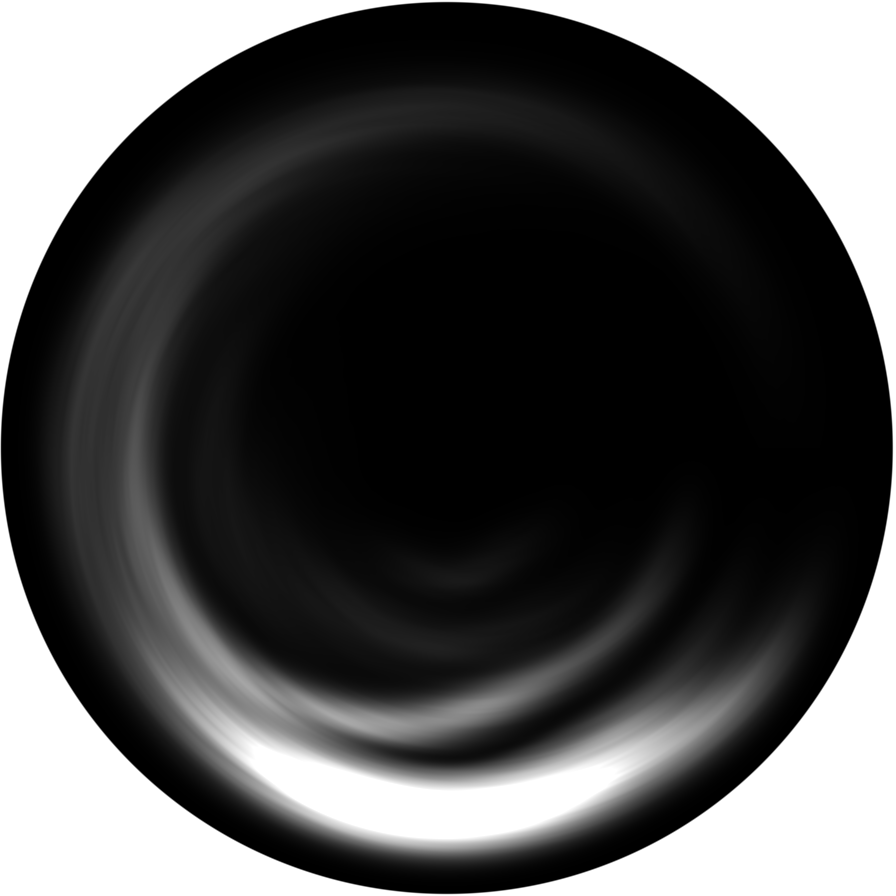
This background is drawn by a Shadertoy shader. Its source:

```glsl
// A black disk on white, with soft light swept in arcs around its lower left.

float hash(vec2 p) {
    return fract(sin(dot(p, vec2(127.1, 311.7))) * 43758.5453);
}

float noise(vec2 p) {
    vec2 i = floor(p), f = fract(p);
    f = f * f * (3.0 - 2.0 * f);
    return mix(mix(hash(i), hash(i + vec2(1, 0)), f.x),
               mix(hash(i + vec2(0, 1)), hash(i + vec2(1, 1)), f.x), f.y);
}

float fbm(vec2 p) {
    float sum = 0.0, amp = 0.5;
    for (int i = 0; i < 4; i++) {
        sum += amp * noise(p);
        p = p * vec2(2.1, 1.6) + 17.3;
        amp *= 0.5;
    }
    return sum;
}

// Soft bump of the given width around zero
float bump(float d, float width) {
    d /= width;
    return exp(-d * d);
}

float arc(float r, float a, float radius, float width, float angle, float spread) {
    return bump(r - radius, width) * bump(a - angle, spread);
}

void mainImage(out vec4 fragColor, in vec2 fragCoord) {
    float size = min(iResolution.x, iResolution.y);
    vec2 p = (fragCoord - 0.5 * iResolution.xy) / size + vec2(0.0013, 0.0);
    float disk = length(p) / 0.4977;

    // Clockwise angle: 0 at the bottom, with the seam in the dark right side
    float a = mod(atan(-p.x, -p.y) + 1.5708, 6.28319) - 1.5708;

    // Streaks stretched along the sweep, which also bend the radius
    float streak = fbm(vec2(disk * 17.0 + a * 0.8, a * 1.4 + 5.0));
    float r = disk + 0.025 * (noise(vec2(disk * 7.0 - a, a * 1.7 + 9.0)) - 0.5);

    // Bright outer crescent with a long fading tail
    float outerR = 0.81 + 0.06 * (1.0 - smoothstep(-1.1, -0.5, a))
                 - 0.05 * smoothstep(1.5, 3.2, a);
    float outerPower = 1.75 * bump(a - 0.1, a < 0.1 ? 0.77 : 0.57)
                     + 0.24 * smoothstep(0.0, 1.0, a) * (1.0 - smoothstep(1.2, 5.0, a));
    float light = outerPower * bump(r - outerR, r < outerR ? 0.074 : 0.08);

    // Inner ribbon curling away from the crescent
    float innerR = 0.56 + 0.14 * smoothstep(-0.5, 0.85, a);
    light += 0.58 * arc(r, a, innerR, 0.052, 0.45, 1.3);

    // Faint veils towards the centre
    light += 0.16 * arc(r, a, 0.72, 0.05, -0.6, 0.5);
    light += 0.09 * arc(r, a, 0.43, 0.05, 0.1, 0.8);
    light += 0.08 * arc(r, a, 0.28, 0.055, -0.2, 0.65);
    light += 0.06 * arc(r, a, 0.53, 0.06, 1.4, 0.7);
    light += 0.04 * arc(r, a, 0.45, 0.16, 0.6, 1.1);
    light += 0.05 * arc(r, a, 0.65, 0.12, 2.4, 0.8);

    // Thin shadow between the crescent and the ribbon
    float shadowR = 0.69 - 0.04 * smoothstep(0.0, -0.6, -abs(min(a, 0.0)) * -1.0 - 0.6);
    shadowR = 0.69 - 0.04 * smoothstep(0.0, 0.6, -a);
    light *= 1.0 - 0.65 * arc(r, a, shadowR, 0.02, -0.05, 0.45);

    // Streak texture, dark right side and dark rim
    light *= 0.6 + 0.85 * streak;
    light *= smoothstep(-1.6, -0.8, a) * (1.0 - smoothstep(0.89, 1.0, disk));

    float edge = 2.0 / size;
    float paper = smoothstep(1.0 - edge, 1.0 + edge, disk);
    fragColor = vec4(vec3(mix(clamp(light, 0.0, 1.0), 1.0, paper)), 1.0);
}
```
